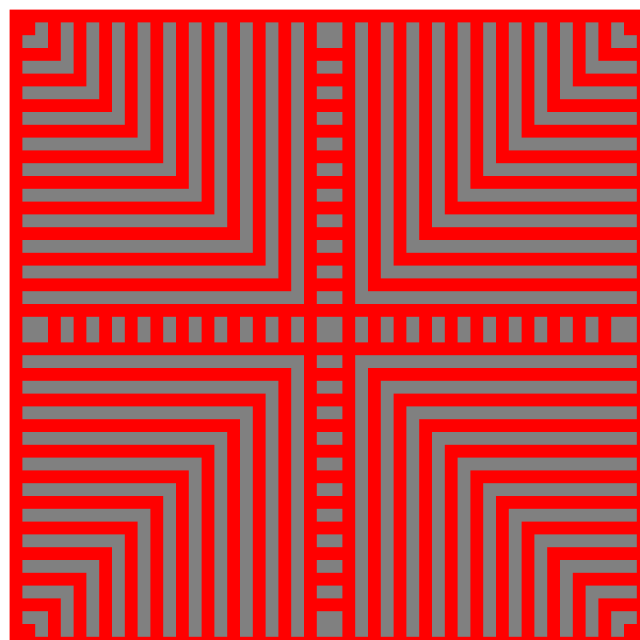
Give the GLSL for this pattern, as a three.js fragment shader.

```glsl
// Draws nested grey L-shaped bands on red in four mirrored quadrants, split by a dashed cross.
varying vec2 vUv;

const float MARGIN = 0.015;    // white strip at the left and top
const float CELL = 0.02;       // side of one grid cell
const float LAST_CELL = 49.0;  // index of the last cell; the grid mirrors about its middle
const float CROSS_RING = 24.0; // folded index of the two cells that carry the cross
const vec3 RED = vec3(1.0, 0.0, 0.0);
const vec3 GREY = vec3(0.502);
const vec3 WHITE = vec3(1.0);

// Colour of one whole grid cell, counted from the top left
vec3 cellColor(vec2 cell) {
  if (min(cell.x, cell.y) < -0.5) return WHITE;

  // Fold the four quadrants onto one
  vec2 folded = min(cell, LAST_CELL - cell);
  float inner = max(folded.x, folded.y);
  float outer = min(folded.x, folded.y);
  if (outer < 0.5) return RED; // frame

  // The cross is dashed along its length; elsewhere the bands form Ls
  bool onCross = inner > CROSS_RING - 0.5;
  float band = onCross ? outer : inner;
  bool isEven = mod(band + 0.5, 2.0) < 1.0;
  bool crossTip = onCross && outer < 1.5;
  return isEven || crossTip ? GREY : RED;
}

void main() {
  vec2 grid = (vec2(vUv.x, 1.0 - vUv.y) - MARGIN) / CELL;

  // Blend neighbouring cells by the share of the pixel that each covers
  vec2 footprint = clamp(fwidth(grid), 0.0001, 1.0);
  vec2 corner = grid - 0.5 * footprint;
  vec2 cell = floor(corner);
  vec2 share = clamp((corner - cell + footprint - 1.0) / footprint, 0.0, 1.0);

  vec3 nearRow = mix(cellColor(cell), cellColor(cell + vec2(1.0, 0.0)), share.x);
  vec3 farRow = mix(cellColor(cell + vec2(0.0, 1.0)), cellColor(cell + 1.0), share.x);
  gl_FragColor = vec4(mix(nearRow, farRow, share.y), 1.0);
}
```
